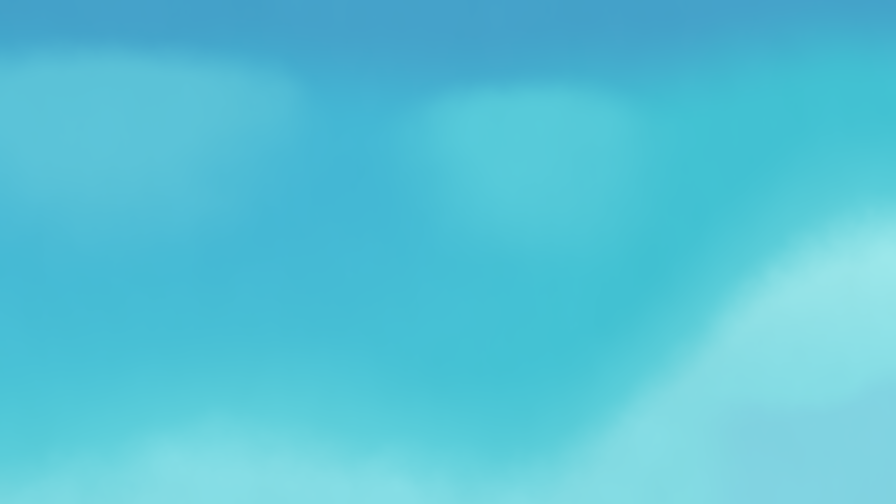
Give the GLSL for this texture, as a WebGL 2 fragment shader.

```glsl
#version 300 es
precision highp float;
// Soft painted sky: a blue to turquoise gradient, two faint puffs high up
// and a pale cloud bank along the bottom that climbs towards the right.
// Cloud outlines are smooth distance fields roughened by fractal value noise.
uniform vec2 u_resolution;
out vec4 fragColor;

float hash(vec2 cell) {
    vec3 q = fract(vec3(cell.xyx) * 0.1031);
    q += dot(q, q.yzx + 33.33);
    return fract((q.x + q.y) * q.z);
}

float valueNoise(vec2 p) {
    vec2 cell = floor(p), f = fract(p);
    f = f * f * f * (f * (f * 6.0 - 15.0) + 10.0);
    float low = mix(hash(cell), hash(cell + vec2(1, 0)), f.x);
    float high = mix(hash(cell + vec2(0, 1)), hash(cell + vec2(1, 1)), f.x);
    return mix(low, high, f.y);
}

// Fractal noise, roughly -0.5 to 0.5
float fbm(vec2 p) {
    float sum = 0.0, amplitude = 0.5;
    for (int i = 0; i < 5; i++) {
        sum += amplitude * (valueNoise(p) - 0.5);
        p = mat2(1.6, 1.2, -1.2, 1.6) * p + 7.3;
        amplitude *= 0.5;
    }
    return sum;
}

// Puff with a fairly firm top that melts away downwards
float puff(vec2 p, vec2 centre, vec2 radius, float rough) {
    vec2 d = (p - centre) / radius;
    d.y *= d.y > 0.0 ? 1.35 : 0.75;
    float r = length(d) + rough;
    float softness = mix(0.85, 0.4, smoothstep(-0.3, 0.7, d.y));
    return 1.0 - smoothstep(1.0 - softness, 1.08, r);
}

// Height of the bank's upper edge
float bankHeight(float x) {
    float mound = (x - 0.5) / 0.32;
    return 0.02 + 0.54 * smoothstep(0.95, 1.72, x) + 0.11 * exp(-mound * mound);
}

void main() {
    vec2 p = gl_FragCoord.xy / u_resolution.y;
    p.x *= 1.7778 * u_resolution.y / u_resolution.x;
    float broad = fbm(p * 2.2 + 3.0);
    float fine = fbm(p * 9.0 + 11.0);

    // Open sky
    float east = smoothstep(0.55, 1.35, p.x + 0.3 * (0.6 - p.y));
    vec3 sky = mix(vec3(0.29, 0.77, 0.835), vec3(0.265, 0.715, 0.83),
                   smoothstep(0.1, 0.65, p.y + 0.12 * broad));
    sky = mix(sky, vec3(0.26, 0.76, 0.825), east);
    float zenith = smoothstep(0.74, 0.96, p.y + 0.1 * broad
                              - 0.07 * smoothstep(1.25, 1.7, p.x));
    sky = mix(sky, vec3(0.27, 0.635, 0.79), zenith);

    // High puffs
    float rough = 0.3 * broad + 0.18 * fine;
    float west = puff(p, vec2(0.2, 0.74), vec2(0.47, 0.23), rough);
    sky = mix(sky, vec3(0.375, 0.775, 0.85), 0.85 * west);
    float middle = puff(p, vec2(1.04, 0.70), vec2(0.31, 0.22), rough);
    sky = mix(sky, vec3(0.345, 0.795, 0.85), 0.9 * middle);

    // Glow around the bank, then its body
    float depth = bankHeight(p.x) - p.y + 0.05 * broad;
    sky = mix(sky, vec3(0.43, 0.84, 0.87), 0.75 * smoothstep(-0.24, 0.06, depth));
    float body = smoothstep(-0.07, 0.09, depth + 0.07 * fine);
    vec3 pale = mix(vec3(0.52, 0.86, 0.89), vec3(0.62, 0.91, 0.92),
                    smoothstep(0.2, 0.52, p.y));
    pale += 0.03 * broad + 0.02 * fine;
    sky = mix(sky, pale, 0.95 * body);

    // Bluish shade in the lower right corner
    float shadeTop = 0.17 + 0.09 * smoothstep(1.55, 1.78, p.x);
    float shade = smoothstep(-0.035, 0.035, shadeTop - p.y + 0.09 * fine)
                * smoothstep(1.36, 1.5, p.x + 0.1 * fine);
    sky = mix(sky, vec3(0.50, 0.82, 0.88), 0.85 * shade);

    // Faint brush mottling
    sky += 0.012 * fbm(p * vec2(14.0, 8.0)) + 0.012 * broad;
    fragColor = vec4(clamp(sky, 0.0, 1.0), 1.0);
}
```
